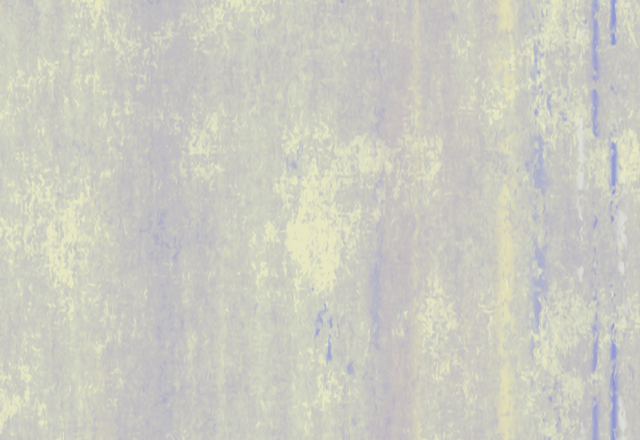
Give the GLSL for this texture, as a Shadertoy shader.

```glsl
// Weathered, dry-brushed canvas in lavender grey, pale green and cream.
// Layers of stretched value noise form a tone that indexes a colour ramp;
// ragged blue, yellow, pink and white dabs then gather in vertical bands.

const vec3 BLUE_GREY = vec3(0.69, 0.69, 0.78);
const vec3 COOL_GREY = vec3(0.758, 0.752, 0.762);
const vec3 WARM_GREY = vec3(0.788, 0.783, 0.762);
const vec3 SAGE = vec3(0.812, 0.822, 0.762);
const vec3 CREAM = vec3(0.85, 0.858, 0.77);
const vec3 PALE_YELLOW = vec3(0.905, 0.905, 0.77);
const vec3 INK_BLUE = vec3(0.53, 0.56, 0.85);
const vec3 STRAW = vec3(0.93, 0.91, 0.70);
const vec3 ROSE = vec3(0.81, 0.74, 0.74);
const vec3 CHALK = vec3(0.89, 0.90, 0.87);

float hash(vec2 cell) {
    vec3 q = fract(cell.xyx * vec3(0.1031, 0.1030, 0.0973));
    q += dot(q, q.yzx + 33.33);
    return fract((q.x + q.y) * q.z);
}

// Smooth value noise in -1..1
float noise(vec2 p) {
    vec2 cell = floor(p);
    vec2 f = fract(p);
    f = f * f * (3.0 - 2.0 * f);
    float low = mix(hash(cell), hash(cell + vec2(1, 0)), f.x);
    float high = mix(hash(cell + vec2(0, 1)), hash(cell + vec2(1, 1)), f.x);
    return 2.0 * mix(low, high, f.y) - 1.0;
}

// Octaves of noise with a given stretch
float fractalNoise(vec2 p, vec2 stretch) {
    float sum = 0.0;
    float weight = 0.6;
    p *= stretch;
    for (int i = 0; i < 5; i++) {
        sum += weight * noise(p);
        p = p * 2.03 + 17.3;
        weight *= 0.66;
    }
    return sum;
}

float band(float x, float centre, float width) {
    float d = (x - centre) / width;
    return exp(-d * d);
}

// Short, broken brush marks; a higher threshold leaves fewer of them
float dabs(vec2 p, float threshold, float seed) {
    float marks = 0.5 * noise(p * vec2(100, 24) + seed)
                + 0.65 * noise(p * vec2(15, 6.5) + seed)
                + 0.35 * noise(p * vec2(60, 55) + seed)
                + 0.45 * noise(p * vec2(190, 85) + seed);
    return smoothstep(threshold, threshold + 0.6, marks);
}

// Broad light and dark columns across the width
float columnTone(float x) {
    float light = 0.6 * band(x, 0.08, 0.18) + 0.4 * band(x, 0.56, 0.06)
                + 0.6 * band(x, 0.70, 0.09) + 0.6 * band(x, 1.15, 0.07);
    float dark = 0.9 * band(x, 0.36, 0.08) + 0.5 * band(x, 0.90, 0.06)
               + 0.5 * band(x, 1.34, 0.09);
    return light - dark;
}

// Fine crossed threads and scratches
float weave(vec2 p) {
    return 0.55 * noise(p * vec2(190, 34))
         + 0.4 * noise(p * vec2(45, 150) + 5.0)
         + 0.5 * noise(p * vec2(85, 50) + 9.0)
         + 0.75 * noise(p * vec2(240, 150) + 3.0);
}

vec3 toneRamp(float tone) {
    vec3 colour = mix(BLUE_GREY, COOL_GREY, smoothstep(-3.0, -1.3, tone));
    colour = mix(colour, WARM_GREY, clamp((tone + 1.2) / 0.9, 0.0, 1.0));
    colour = mix(colour, SAGE, clamp((tone + 0.3) / 0.85, 0.0, 1.0));
    colour = mix(colour, CREAM, clamp((tone - 0.55) / 0.95, 0.0, 1.0));
    return mix(colour, PALE_YELLOW, clamp(tone - 1.5, 0.0, 1.0));
}

void mainImage(out vec4 fragColor, in vec2 fragCoord) {
    vec2 p = fragCoord / iResolution.y;
    float x = p.x;
    // A small wobble breaks up straight edges
    p += 0.004 * vec2(noise(p * vec2(30, 70)), noise(p * vec2(70, 30) + 8.0));

    // Ground tone: columns, cloudy patches, threads
    float patches = fractalNoise(p + 3.0, vec2(7.5, 5.5));
    float streaks = 0.4 * noise(vec2(x, p.y) * vec2(32, 0.8))
                  + 0.35 * noise(p * vec2(105, 5.0));
    float threads = weave(p);
    float glow = band(x, 0.69, 0.12) * band(p.y, 0.44, 0.09);
    float tone = columnTone(x) + 0.75 * patches + streaks + 0.5 * glow - 0.12;
    tone += threads * (0.6 + 0.5 * abs(patches));

    // Dry-brushed paint: crisp light scuffs where patches rise
    tone += 1.1 * smoothstep(0.25, 0.75, patches + 0.45 * threads + 0.3 * glow);
    tone += 0.9 * dabs(p, 0.55, 31.0) - 0.5 * dabs(p, 0.6, 57.0);
    vec3 colour = toneRamp(tone);

    // Warm tints and dabs
    float rosy = 0.35 * band(x, 0.90, 0.05) + 0.15 * band(x, 1.05, 0.12);
    colour = mix(colour, ROSE, rosy * (0.5 + 0.5 * noise(p * vec2(50, 7))));
    float straw = band(x, 1.15, 0.022) + 0.5 * band(x, 0.947, 0.01)
                + 0.3 * band(x, 0.22, 0.03);
    colour = mix(colour, STRAW, 0.6 * straw * dabs(p, -0.25, 21.0));
    colour = mix(colour, STRAW, 0.3 * dabs(p, 0.75, 43.0));

    // Chalky scrapes near the right edge
    float chalk = band(x, 1.32, 0.009) + band(x, 1.415, 0.014);
    colour = mix(colour, CHALK, 0.75 * chalk * dabs(p, 0.0, 67.0));

    // Blue ink: strong in the right-hand bands, sparse elsewhere
    float ink = band(x, 1.395, 0.008) + 0.75 * band(x, 1.353, 0.008)
              + 0.5 * band(x, 1.225, 0.022) + 0.3 * band(x, 0.855, 0.012);
    colour = mix(colour, INK_BLUE, min(0.85 * ink, 0.85) * dabs(p, 0.0, 89.0));
    float stray = 0.22 + 0.4 * band(x, 0.74, 0.06) + 0.3 * band(x, 1.27, 0.1);
    colour = mix(colour, INK_BLUE, stray * dabs(p, 0.75, 113.0));

    fragColor = vec4(colour, 1.0);
}
```
